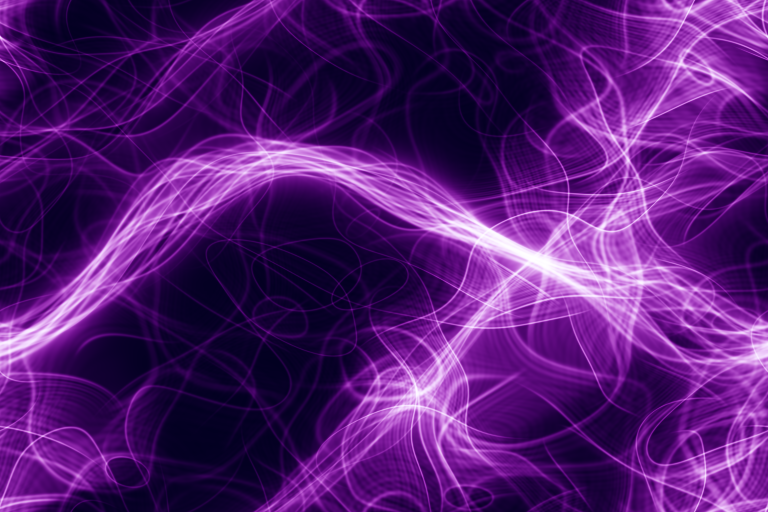
A WebGL 2 fragment shader for this background:

```glsl
#version 300 es
precision highp float;

uniform vec2 u_resolution;
out vec4 fragColor;

const float TAU = 6.28319;
const int LAYERS = 38;
const int MAIN_STRANDS = 32;
const int ALL_STRANDS = 46;

vec4 hash(float n) {
    return fract(sin(n * vec4(12.99, 78.23, 39.35, 93.99) + 1.3) * 4375.85);
}

// Periodic sine field: value in x, gradient in yz
vec3 waveField(vec2 uv, float seed) {
    vec4 h = hash(seed);
    vec2 winding = floor(h.xy * 3.0) - 1.0;
    vec3 field = vec3(dot(winding, uv) + h.z, winding);
    for (int j = 0; j < 3; j++) {
        vec4 w = hash(seed + 7.3 * float(j) + 1.7);
        vec2 k = vec2(1.0 + floor(w.x * 3.0), floor(w.y * 5.0) - 2.0);
        float phase = TAU * (dot(k, uv) + w.z);
        field += 0.42 / length(k) * vec3(sin(phase), TAU * k * cos(phase));
    }
    return field;
}

// Swirling cloud that wraps, since every frequency is whole
float cloud(vec2 uv) {
    vec2 q = TAU * uv;
    for (int i = 1; i <= 6; i++) {
        float k = float(i);
        q += 0.8 / k * sin(k * q.yx + vec2(1.9, 4.1) * k);
    }
    return 0.5 + 0.5 * sin(q.x + 0.6) * sin(q.y + 2.0);
}

// Sharp line at s = 0 with a veil fading to the positive side
float wisp(float s, float width, float reach, float core, float veil) {
    float line = exp(-s * s / (width * width));
    float sheet = smoothstep(-width, width, s) * exp(-max(s, 0.0) / reach);
    return core * line + veil * sheet;
}

// Level curves of wave fields: curls and thin loops
float curls(vec2 uv, float aspect, float pixel, float pool) {
    float density = 0.0;
    for (int i = 0; i < LAYERS; i++) {
        float seed = 3.1 + 31.7 * float(i);
        vec4 h = hash(seed + 0.37);
        vec3 field = waveField(uv, seed);
        vec2 slope = field.yz / vec2(aspect, 1.0);
        float f = fract(field.x + 0.5) - 0.5;
        float s = f / sqrt(dot(slope, slope) + 8.0 * abs(f) + 0.01);
        float width = max(mix(0.0016, 0.007, h.x * h.x), 0.8 * pixel);
        float fibres = 0.7 + 0.3 * sin(TAU * 13.0 * field.x + 3.0 * h.y)
                     + 0.3 * sin(TAU * 29.0 * field.x + 5.0 * h.z);
        vec2 k = floor(h.zw * 4.0) - vec2(1.0, 2.0);
        float fade = smoothstep(-0.3, 0.9, sin(TAU * (dot(k, uv) + h.y) + 2.0 * sin(TAU * (uv.x + h.x))));
        float window = 1.0 - smoothstep(0.25, 0.5, abs(f));
        float core = mix(0.75, 0.3, h.x) * (0.25 + 0.75 * pool);
        float veil = 0.36 * fibres * (0.1 + 0.9 * pool);
        density += fade * window * wisp(s, width, mix(0.012, 0.05, h.w), core, veil);
    }
    return density;
}

// Strand heights: a waving bundle, then one that climbs a full turn
float strandHeight(float x, int id) {
    vec4 h = hash(float(id) * 5.7 + 211.0);
    float turns = 1.0 + floor(h.x * 2.0);
    float sway = sin(TAU * (turns * x + h.y)) * (0.3 + 0.9 * h.z) + 0.35 * sin(TAU * (3.0 * x + h.w));
    float spread = 0.05 + 0.022 * sin(TAU * (3.0 * x + 0.64)) + 0.018 * cos(TAU * (x - 0.1));
    float waving = 0.51 + 0.17 * sin(TAU * (x - 0.17)) - 0.03 * sin(2.0 * TAU * x + 1.0);
    float climbing = 0.7 + x - 0.09 * sin(TAU * x);
    return id < MAIN_STRANDS ? waving + spread * sway : climbing + 1.2 * spread * sway;
}

float ribbons(vec2 uv, float aspect, float pixel) {
    float density = 0.0;
    for (int i = 0; i < ALL_STRANDS; i++) {
        vec4 h = hash(float(i) * 9.1 + 57.0);
        float height = strandHeight(uv.x, i);
        float slope = (strandHeight(uv.x + 0.002, i) - height) / (0.002 * aspect);
        float s = (fract(uv.y - height + 0.5) - 0.5) / sqrt(1.0 + slope * slope);
        float side = h.x < 0.5 ? -1.0 : 1.0;
        float glow = 0.5 + 0.5 * sin(TAU * (floor(1.0 + 3.0 * h.y) * uv.x + h.z));
        float strength = i < MAIN_STRANDS ? 1.0 : 0.8;
        float width = max(mix(0.0015, 0.004, h.w), 0.8 * pixel);
        density += strength * glow * wisp(s * side, width, mix(0.012, 0.045, h.y), 0.42, 0.18);
    }
    return density;
}

void main() {
    vec2 uv = gl_FragCoord.xy / u_resolution;
    float aspect = u_resolution.x / u_resolution.y;
    float pixel = 1.0 / u_resolution.y;

    // Gentle periodic bending of the curls
    vec2 bent = uv + 0.018 * sin(TAU * (2.0 * uv.yx + vec2(0.2, 0.7)))
              + 0.006 * sin(TAU * (5.0 * uv.yx + vec2(0.5, 0.1)));

    // Broad lit regions and dark pools
    float swirl = cloud(uv);
    float region = 0.3 * sin(TAU * (uv.x - 0.5)) + 0.3 * sin(TAU * (2.0 * uv.x - uv.y + 0.33));
    float pool = smoothstep(-0.35, 0.6, region + 0.7 * (swirl - 0.5));

    float density = 0.01 + pool * (0.08 + 0.25 * swirl * swirl);
    density += curls(bent, aspect, pixel, pool) + ribbons(uv, aspect, pixel);

    // Density to violet: red leads, green only joins in the highlights
    float light = 1.0 - exp(-1.2 * pow(density, 1.2));
    vec3 violet = vec3(light, pow(light, 3.2), 0.12 + 1.09 * light - 0.18 * light * light);
    fragColor = vec4(violet, 1.0);
}
```
